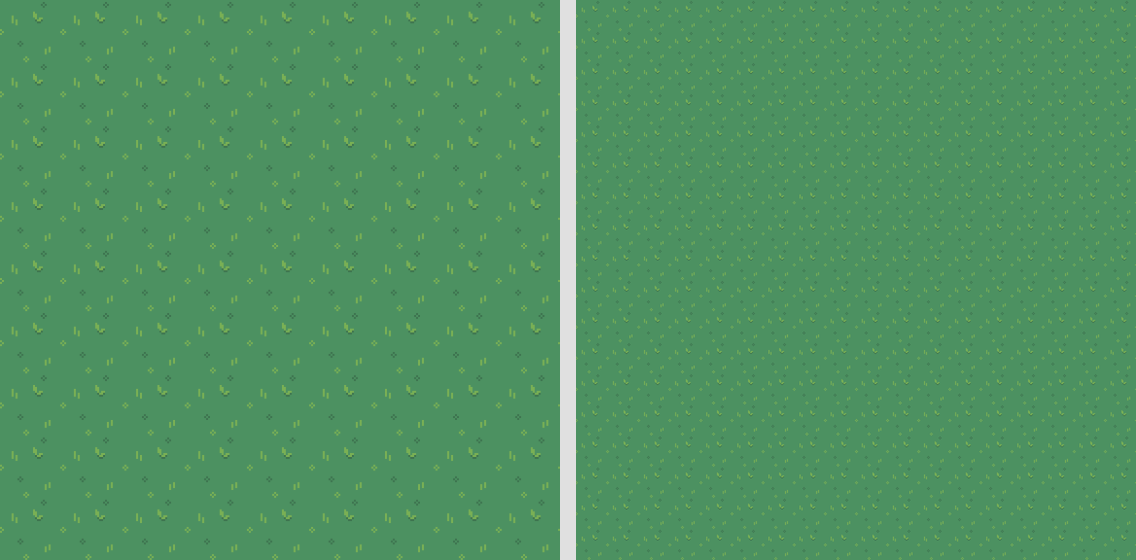
Left, the tile; right, the same tile 2 across and 2 down.
This texture is drawn by a WebGL 1 fragment shader. Its source:

```glsl
precision highp float;
// A pixel-art meadow: a 9 by 9 grid of identical grass tiles, each 32 cells wide,
// with ring-shaped specks, pairs of blades and one two-leaved sprout.
// Each mark is a sum of box coverages; distances wrap inside the tile, so it tiles.

uniform vec2 u_resolution;

const float REPEATS = 9.0;   // tiles across and down
const float CELLS = 32.0;    // cells along one tile
const vec3 GRASS = vec3(0.30, 0.57, 0.38);
const vec3 LEAF = vec3(0.48, 0.69, 0.33);
const vec3 SHADE = vec3(0.24, 0.45, 0.31);

// Shortest offset from a centre, wrapped around the tile
vec2 wrapOffset(vec2 p, vec2 centre) {
  return mod(p - centre + 0.5 * CELLS, CELLS) - 0.5 * CELLS;
}

// Share of a pixel of size px that lies inside a centred box
float boxCover(vec2 d, vec2 halfSize, vec2 px) {
  vec2 overlap = clamp(d + 0.5 * px, -halfSize, halfSize)
               - clamp(d - 0.5 * px, -halfSize, halfSize);
  return overlap.x * overlap.y / (px.x * px.y);
}

// Filled run of cells, given by its top left cell and its size
float run(vec2 p, vec2 corner, vec2 size, vec2 px) {
  return boxCover(wrapOffset(p, corner + 0.5 * size), 0.5 * size, px);
}

// Four cells around an empty middle cell
float speck(vec2 p, vec2 cell, vec2 px) {
  vec2 d = wrapOffset(p, cell + 0.5);
  return boxCover(d, vec2(1.5, 0.5), px) + boxCover(d, vec2(0.5, 1.5), px)
       - 2.0 * boxCover(d, vec2(0.5), px);
}

// Two upright blades side by side, one cell apart
float bladePair(vec2 p, vec2 corner, float drop, vec2 heights, vec2 px) {
  return run(p, corner, vec2(1.0, heights.x), px)
       + run(p, corner + vec2(2.0, drop), vec2(1.0, heights.y), px);
}

// Light cells of the sprout: a tall left leaf and a low right leaf
float sproutLeaves(vec2 p, vec2 corner, vec2 px) {
  float cover = 0.0;
  for (int i = 0; i < 2; i++) {
    float k = float(i);
    cover += run(p, corner + vec2(k, k), vec2(1.0, 3.0), px);
    cover += run(p, corner + vec2(2.0 + k, 4.0 - k), vec2(2.0, 1.0), px);
  }
  return cover;
}

// Dark cells cupping the sprout from below
float sproutShade(vec2 p, vec2 corner, vec2 px) {
  return run(p, corner + vec2(1.0, 4.0), vec2(1.0), px)
       + run(p, corner + vec2(2.0, 5.0), vec2(2.0, 1.0), px)
       + run(p, corner + vec2(4.0, 4.0), vec2(1.0), px);
}

void main() {
  // Cell coordinates, counted from the top left of each tile
  vec2 uv = gl_FragCoord.xy / u_resolution;
  vec2 p = fract(vec2(uv.x, 1.0 - uv.y) * REPEATS) * CELLS;
  vec2 px = REPEATS * CELLS / u_resolution;
  vec2 sprout = vec2(17.0, 6.0);

  // Light marks
  float light = speck(p, vec2(0.0, 16.0), px) + speck(p, vec2(13.0, 30.0), px);
  light += bladePair(p, vec2(6.0, 8.0), 2.0, vec2(4.0, 3.0), px);
  light += bladePair(p, vec2(23.0, 25.0), -1.0, vec2(3.0), px);
  light += sproutLeaves(p, sprout, px);

  // Dark marks
  float dark = speck(p, vec2(22.0, 2.0), px) + speck(p, vec2(10.0, 22.0), px);
  dark += sproutShade(p, sprout, px);

  // Coverages are disjoint, so the colours add up by area
  vec3 colour = GRASS + (LEAF - GRASS) * light + (SHADE - GRASS) * dark;
  gl_FragColor = vec4(colour, 1.0);
}
```
